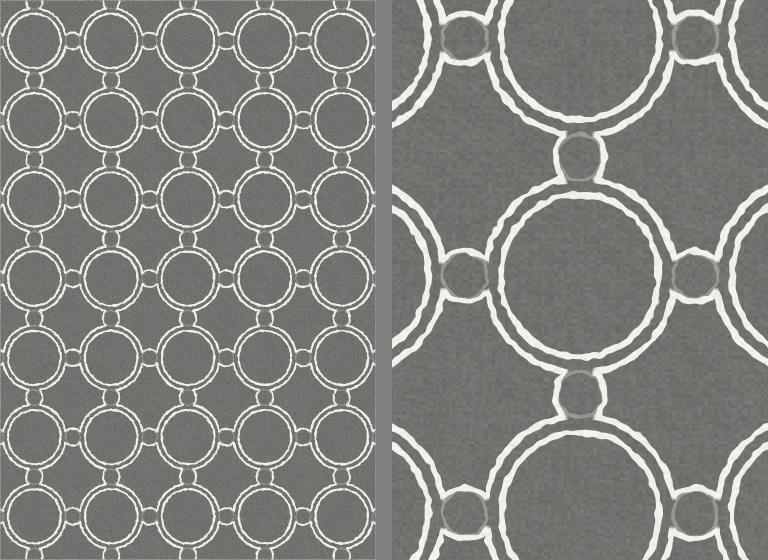
Left, the full canvas; right, a detail of the centre.
A Shadertoy shader for this pattern:

```glsl
// Woven grey rug with a lattice of double rings joined by small round links.
#define PITCH vec2(0.1372, 0.1415)  // ring spacing, in canvas heights
#define INNER_RADIUS 0.342          // radii and widths, in ring spacings
#define OUTER_RADIUS 0.410
#define LINK_AXES vec2(0.125, 0.105)
#define LINE_HALF 0.0135
#define WOBBLE 0.014
#define STITCHES 512.0              // stitches per canvas height
#define GRAIN 0.075
#define GROUND vec3(0.443, 0.443, 0.433)
#define YARN vec3(0.945, 0.945, 0.922)
#define EDGE vec3(0.62, 0.62, 0.60)

float hash(vec2 p) {
    return fract(sin(dot(p, vec2(127.1, 311.7))) * 43758.5453);
}

float valueNoise(vec2 p) {
    vec2 i = floor(p), f = fract(p);
    f = f * f * (3.0 - 2.0 * f);
    float low = mix(hash(i), hash(i + vec2(1.0, 0.0)), f.x);
    float high = mix(hash(i + vec2(0.0, 1.0)), hash(i + 1.0), f.x);
    return mix(low, high, f.y);
}

float ellipseDistance(vec2 p, vec2 axes) {
    float k = length(p / axes);
    return k * (k - 1.0) / max(length(p / (axes * axes)), 0.001);
}

// Antialiased coverage of a line around the zero of a distance
float stroke(float dist, float halfWidth, float pixel) {
    return clamp(0.5 + (halfWidth - abs(dist)) / pixel, 0.0, 1.0);
}

float lattice(vec2 cell, float pixel) {
    // Ragged yarn edges, different in every repeat
    vec2 ragged = vec2(valueNoise(cell * 34.0 + 40.0), valueNoise(cell * 34.0 + 170.0)) - 0.5;
    vec2 p = fract(cell + 0.5) - 0.5 + WOBBLE * ragged;
    float width = LINE_HALF * mix(0.8, 1.2, valueNoise(cell * 22.0 + 90.0));

    // Fold so that the nearest link lies on the x axis
    vec2 q = abs(p);
    q = q.x > q.y ? q : q.yx;
    vec2 toLink = q - vec2(0.5, 0.0);
    float openSide = smoothstep(0.048, 0.068, q.y);

    float inner = stroke(length(p) - INNER_RADIUS, width, pixel);
    float outer = stroke(length(p) - OUTER_RADIUS, width, pixel) * openSide;
    float link = stroke(ellipseDistance(toLink, LINK_AXES), width * 0.9, pixel) * openSide;
    link *= smoothstep(OUTER_RADIUS - 0.02, OUTER_RADIUS, length(p));
    float faintLink = 0.3 * stroke(length(toLink) - 0.097, width * 0.55, pixel);
    return max(max(inner, outer), max(link, faintLink));
}

void mainImage(out vec4 fragColor, in vec2 fragCoord) {
    vec2 pos = fragCoord / iResolution.y;
    vec2 size = iResolution.xy / iResolution.y;
    vec2 cell = (pos - 0.5 * size - vec2(0.0, 0.0025)) / PITCH;
    float pixel = 1.0 / (PITCH.x * iResolution.y);

    // Pile: fine stitches over soft, broad shading
    vec2 stitch = floor(pos * STITCHES);
    float grain = hash(stitch) + hash(stitch + 57.0) - 1.0;
    float shade = valueNoise(pos * 60.0) - 0.5;
    vec3 color = GROUND + GRAIN * 0.5 * grain + 0.012 * shade;

    // Light yarn
    vec3 yarn = YARN + 0.03 * grain;
    color = mix(color, yarn, lattice(cell, pixel));

    // Bound edge
    vec2 border = min(pos, size - pos);
    float rim = 1.0 - smoothstep(0.001, 0.003, min(border.x * 1.5, border.y));
    color = mix(color, EDGE + 0.08 * grain, 0.7 * rim);

    fragColor = vec4(color, 1.0);
}
```
